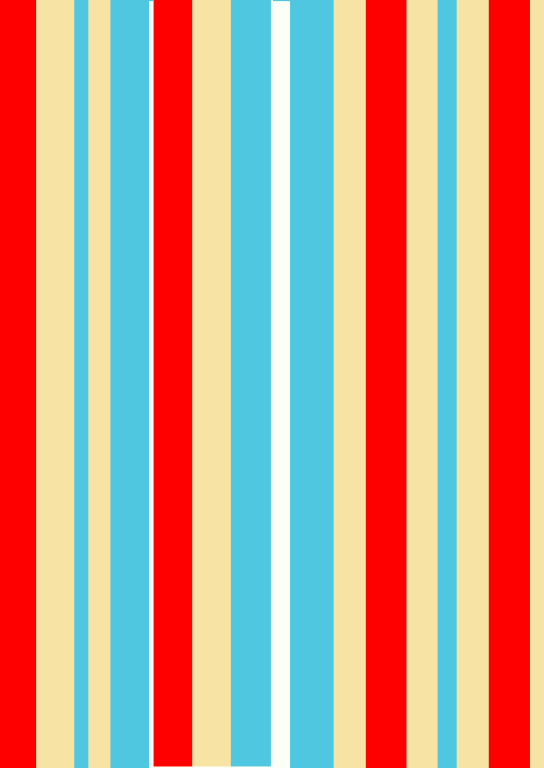
A Shadertoy shader for this pattern:

```glsl
// Vertical deckchair stripes of uneven width in red, cream, sky blue and white.

const vec3 RED   = vec3(1.00, 0.00, 0.00);
const vec3 CREAM = vec3(0.97, 0.89, 0.64);
const vec3 BLUE  = vec3(0.31, 0.78, 0.88);
const vec3 WHITE = vec3(0.99, 1.00, 0.96);

// Left edge of each stripe after the first, as a fraction of the width
const int EDGE_COUNT = 17;
const float EDGES[EDGE_COUNT] = float[](
    0.0664, 0.1365, 0.1624, 0.2030, 0.2740, 0.2823,
    0.3533, 0.4244, 0.4980, 0.5332, 0.6133, 0.6725,
    0.7472, 0.8044, 0.8395, 0.8985, 0.9742);

// Stripe colours in order: 0 red, 1 cream, 2 blue, 3 white
const int DYES[EDGE_COUNT] = int[](
    1, 2, 1, 2, 3, 0, 1, 2, 3, 2, 1, 0, 1, 2, 1, 0, 1);

vec3 dyeColor(int dye) {
    return dye == 0 ? RED : dye == 1 ? CREAM : dye == 2 ? BLUE : WHITE;
}

// Antialiased step, one pixel wide
float softStep(float edge, float value, float pixel) {
    return clamp((value - edge) / pixel + 0.5, 0.0, 1.0);
}

// Antialiased coverage of an axis-aligned box
float boxMask(vec2 uv, vec2 low, vec2 high, vec2 pixel) {
    float across = softStep(low.x, uv.x, pixel.x) - softStep(high.x, uv.x, pixel.x);
    float along  = softStep(low.y, uv.y, pixel.y) - softStep(high.y, uv.y, pixel.y);
    return across * along;
}

vec3 stripes(float x, float pixel) {
    vec3 color = RED;
    for (int i = 0; i < EDGE_COUNT; i++) {
        color = mix(color, dyeColor(DYES[i]), softStep(EDGES[i], x, pixel));
    }
    return color;
}

// Slivers where some stripes stop just short of the canvas border
vec3 addShortEnds(vec3 color, vec2 uv, vec2 pixel) {
    const float BOTTOM_GAP = 0.0020;
    const float TOP_GAP = 0.0015;
    float bottom = boxMask(uv, vec2(EDGES[4], -1.0), vec2(EDGES[8], BOTTOM_GAP), pixel);
    float topThin = boxMask(uv, vec2(EDGES[4], 1.0 - TOP_GAP), vec2(EDGES[5], 2.0), pixel);
    float topWide = boxMask(uv, vec2(0.502, 1.0 - TOP_GAP), vec2(EDGES[9], 2.0), pixel);
    color = mix(color, WHITE, bottom);
    return mix(color, BLUE, max(topThin, topWide));
}

void mainImage(out vec4 fragColor, in vec2 fragCoord) {
    vec2 pixel = 1.0 / iResolution.xy;
    vec2 uv = fragCoord * pixel;
    vec3 color = stripes(uv.x, pixel.x);
    fragColor = vec4(addShortEnds(color, uv, pixel), 1.0);
}
```
